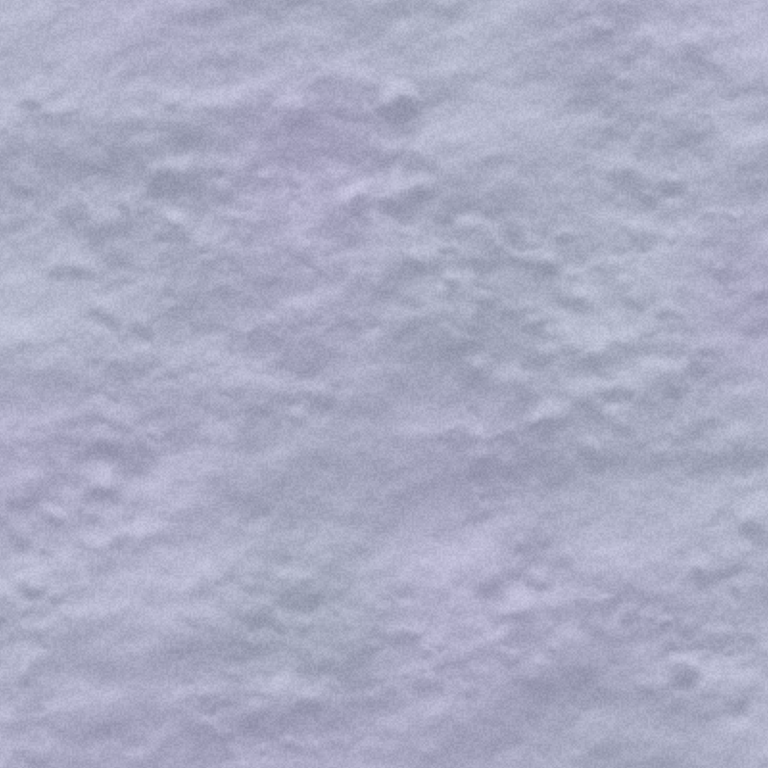
This texture is drawn by a Shadertoy shader. Its source:

```glsl
// Soft trampled snow under overcast violet-grey light.
// Gently slanted noise drifts are shaded as relief lit from above; clustered
// lumps with pale caps and dim undersides and a fine grain lie on top.

const vec3 SHADOW = vec3(0.578, 0.582, 0.676);
const vec3 LIGHT = vec3(0.767, 0.767, 0.860);
const vec3 VIOLET_TINT = vec3(0.008, -0.008, 0.010);
const float BASE_TONE = 0.55;
const float TONE_LIMIT = 0.62;     // soft bound on the swing around the base
const float SLANT = 0.10;          // drifts rise slightly to the right
const vec2 DRIFT_SCALE = vec2(7.0, 11.0);
const vec2 RELIEF_STEP = vec2(-0.002, 0.013);
const float RELIEF_GAIN = 2.3;
const float PATCH_GAIN = 0.70;
const float LUMP_GAIN = 0.50;
const float GRAIN_SCALE = 400.0;
const float GRAIN_GAIN = 0.34;

vec2 hash2(vec2 p) {
    vec3 q = fract(p.xyx * vec3(0.1031, 0.1030, 0.0973));
    q += dot(q, q.yzx + 33.33);
    return fract((q.xx + q.yz) * q.zy);
}

float noise(vec2 p) {
    vec2 i = floor(p), f = fract(p);
    vec2 u = f * f * f * (f * (f * 6.0 - 15.0) + 10.0);
    float low = mix(hash2(i).x, hash2(i + vec2(1, 0)).x, u.x);
    float high = mix(hash2(i + vec2(0, 1)).x, hash2(i + vec2(1, 1)).x, u.x);
    return mix(low, high, u.y);
}

// Fractal noise; each octave is turned to hide the lattice.
float fbm(vec2 p) {
    float sum = 0.0, amp = 0.5;
    for (int i = 0; i < 5; i++) {
        sum += amp * noise(p);
        p = mat2(0.8, 0.6, -0.6, 0.8) * p * 2.03 + 17.3;
        amp *= 0.5;
    }
    return sum;
}

float height(vec2 p) {
    return fbm(vec2(p.x, p.y - SLANT * p.x) * DRIFT_SCALE + 40.0);
}

// Shading of scattered lumps, one candidate per grid cell.
float lumps(vec2 p, float cells, float seed) {
    vec2 g = p * cells, cell = floor(g);
    float shade = 0.0;
    for (int y = -1; y <= 1; y++) {
        for (int x = -1; x <= 1; x++) {
            vec2 id = cell + vec2(x, y);
            vec2 spot = hash2(id + seed), kind = hash2(id + seed + 61.7);
            vec2 center = id + spot;
            float cluster = smoothstep(0.32, 0.68, noise(center / cells * 6.0 + 9.0));
            float strength = cluster * smoothstep(0.1, 0.95, kind.y);
            float radius = mix(0.22, 0.46, kind.x);
            vec2 q = (g - center) / (radius * vec2(1.2, 1.0));
            // Rounded dim underside, wider and softer pale cap
            float reach = q.y < 0.0 ? length(q) : length(q * vec2(1.0, 0.85));
            float body = 1.0 - smoothstep(0.3, 1.5, reach);
            shade += strength * body * (1.25 * q.y - 0.35);
        }
    }
    return shade;
}

void mainImage(out vec4 fragColor, in vec2 fragCoord) {
    vec2 p = fragCoord / iResolution.y;

    // Broad patches and relief lit from above
    vec2 slanted = vec2(p.x, p.y - SLANT * p.x);
    float patches = fbm(slanted * vec2(5.0, 9.0) + 5.0) - 0.48;
    float relief = height(p) - height(p + RELIEF_STEP);

    // Irregular lumps in three sizes
    vec2 warp = vec2(noise(p * 38.0), noise(p * 38.0 + 50.0)) - 0.5;
    vec2 bent = p + 0.014 * warp;
    float clods = 0.8 * lumps(bent, 13.0, 3.0) + lumps(bent, 21.0, 27.0)
                + 0.6 * lumps(bent, 36.0, 71.0);

    float grain = noise(p * GRAIN_SCALE) - 0.5;

    // Bound the swing softly so that deep hollows keep their shape
    float swing = PATCH_GAIN * patches + RELIEF_GAIN * relief + LUMP_GAIN * clods;
    swing /= sqrt(1.0 + swing * swing / (TONE_LIMIT * TONE_LIMIT));
    vec3 color = mix(SHADOW, LIGHT, BASE_TONE + swing + GRAIN_GAIN * grain);

    // Slow drift between grey-blue and violet
    color += VIOLET_TINT * 2.0 * (noise(p * 5.0 + 80.0) - 0.5);
    fragColor = vec4(color, 1.0);
}
```
